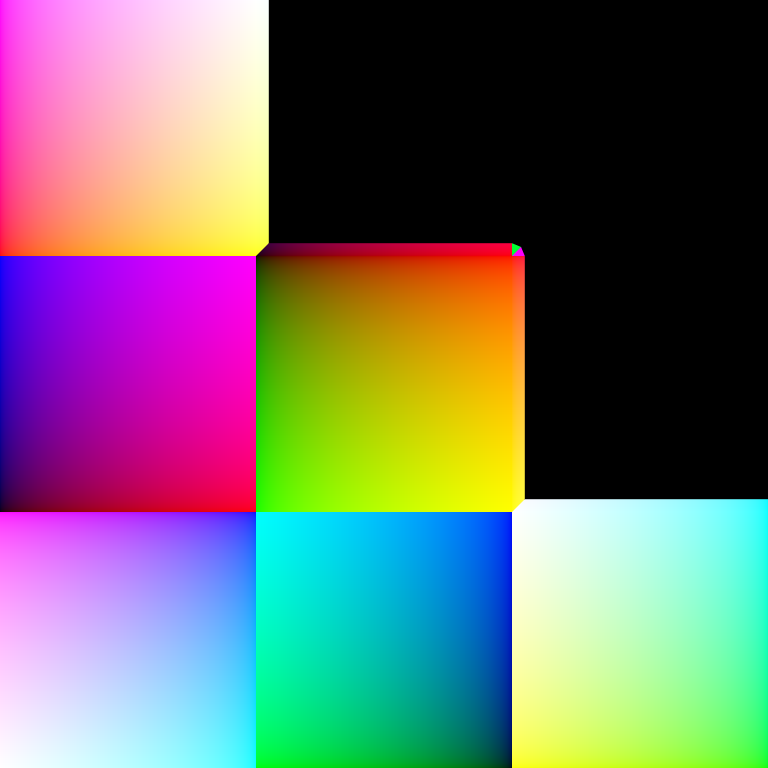
Write a WebGL 1 fragment shader that draws this background.

```glsl
precision highp float;

uniform vec2 u_resolution;

#define CELLS 3.0
#define FLAP 0.05
#define GAMMA 2.2
#define OCTAGON_SLOPE 0.41421
#define FAN_UPPER vec3(0.0, 1.0, 0.2)
#define FAN_LOWER vec3(1.0, 0.0, 1.0)

const vec3 R = vec3(1.0, 0.0, 0.0);
const vec3 G = vec3(0.0, 1.0, 0.0);
const vec3 B = vec3(0.0, 0.0, 1.0);

float pixel; // width of one pixel in cell units

float edge(float d) {
  return clamp(d / pixel + 0.5, 0.0, 1.0);
}

float strip(float v, float low, float high) {
  return max(edge(v - low) - edge(v - high), 0.0);
}

// Folded border strip, mitred at its starting end
float flap(float along, float over) {
  return strip(along, max(over, 0.0), 1.0) * strip(over, 0.0, FLAP);
}

// One side of the colour cube; flaps.x enables the right flap, flaps.y the top
vec3 face(vec2 q, vec3 origin, vec3 across, vec3 up, vec2 flaps) {
  vec2 inside = clamp(q, 0.0, 1.0);
  vec2 outside = abs(q - inside);
  vec3 inward = -cross(across, up);
  vec3 linear = origin + across * inside.x + up * inside.y
              + inward * min(max(outside.x, outside.y), FLAP);
  float cover = strip(q.x, 0.0, 1.0) * strip(q.y, 0.0, 1.0)
              + flaps.x * flap(q.y, q.x - 1.0)
              + flaps.y * flap(q.x, q.y - 1.0);
  return pow(clamp(linear, 0.0, 1.0), vec3(1.0 / GAMMA)) * cover;
}

// Two triangles that close the gap between neighbouring flaps
vec3 cornerFan(vec2 q) {
  float reach = max(q.x, q.y) + OCTAGON_SLOPE * min(q.x, q.y);
  float cover = edge(q.x) * edge(q.y) * edge(FLAP - reach);
  return mix(FAN_LOWER, FAN_UPPER, edge(q.y - q.x)) * cover;
}

void main() {
  vec2 p = CELLS * gl_FragCoord.xy / u_resolution;
  pixel = CELLS / min(u_resolution.x, u_resolution.y);

  // Unfolded cube, added over black
  vec3 color = face(p - vec2(0.0, 2.0), R, G, B, vec2(1.0, 0.0));
  color += face(p - vec2(0.0, 1.0), vec3(0.0), R, B, vec2(0.0));
  color += face(p - vec2(1.0, 1.0), G, R, -G, vec2(1.0));
  color += face(p, R + G + B, -R, -G, vec2(0.0));
  color += face(p - vec2(1.0, 0.0), G, -G, B, vec2(0.0));
  color += face(p - vec2(2.0, 0.0), R + G, -R, B, vec2(0.0, 1.0));
  color += cornerFan(p - vec2(2.0));

  gl_FragColor = vec4(color, 1.0);
}
```
